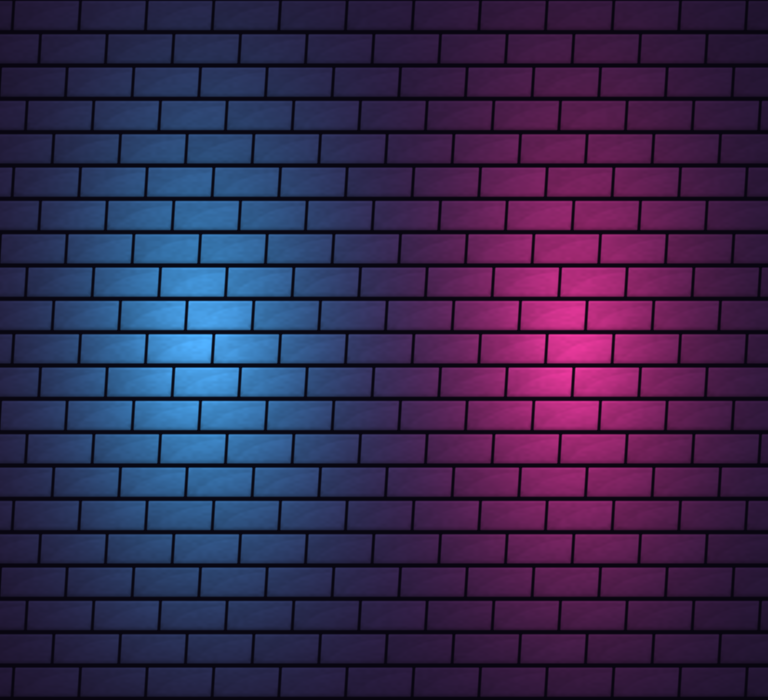
This pattern is drawn by a Shadertoy shader. Its source:

```glsl
// A dark brick wall lit by a blue lamp on the left and a pink lamp on the right.
// Rows step sideways by a fixed part of a brick; each face is a rounded box
// with a bevel, a curved sheen and fine grain, lit by tall Gaussian glows.

const float ROWS = 21.0;            // brick rows over the canvas height
const float BRICK_ASPECT = 2.0;     // brick width over row height
const float ROW_STEP = 0.4;         // sideways step per row, in bricks
const vec2 WALL_OFFSET = vec2(0.195, 0.035);
const vec2 JOINT_HALF = vec2(0.042, 0.062); // half mortar width, in row heights
const float JOINT_SLANT = 0.03;
const float CORNER = 0.04;
const float EDGE_SOFTNESS = 0.035;

const vec2 BLUE_CENTRE = vec2(0.260, 0.505);
const vec2 PINK_CENTRE = vec2(0.745, 0.505);
const vec2 BLUE_SPREAD = vec2(0.128, 0.245);
const vec2 PINK_SPREAD = vec2(0.118, 0.245);
const vec2 CORE_SPREAD = vec2(0.050, 0.070);

const vec3 WALL = vec3(0.145, 0.095, 0.220);
const vec3 MORTAR = vec3(0.030, 0.020, 0.060);
const vec3 BLUE_GLOW = vec3(0.06, 0.40, 0.50);
const vec3 BLUE_CORE = vec3(0.08, 0.13, 0.18);
const vec3 PINK_GLOW = vec3(0.50, 0.06, 0.22);
const vec3 PINK_CORE = vec3(0.20, 0.05, 0.12);

const float SHEEN = 0.10;
const float GRAIN = 0.07;
const vec2 GRAIN_CELLS = vec2(150.0, 260.0);
const float BRICK_VARIATION = 0.06;

float hash(vec2 p) {
    vec3 q = fract(vec3(p.xyx) * 0.1031);
    q += dot(q, q.yzx + 33.33);
    return fract((q.x + q.y) * q.z);
}

float valueNoise(vec2 p) {
    vec2 i = floor(p), f = fract(p);
    f = f * f * (3.0 - 2.0 * f);
    vec2 e = vec2(0.0, 1.0);
    return mix(mix(hash(i), hash(i + e.yx), f.x),
               mix(hash(i + e.xy), hash(i + e.yy), f.x), f.y);
}

float roundedBox(vec2 p, vec2 halfSize, float radius) {
    vec2 q = abs(p) - halfSize + radius;
    return length(max(q, 0.0)) + min(max(q.x, q.y), 0.0) - radius;
}

float glow(vec2 p, vec2 spread) {
    vec2 q = p / spread;
    return exp(-0.5 * dot(q, q));
}

vec3 lampLight(vec2 uv) {
    vec2 blue = uv - BLUE_CENTRE, pink = uv - PINK_CENTRE;
    return BLUE_GLOW * glow(blue, BLUE_SPREAD) + BLUE_CORE * glow(blue, CORE_SPREAD)
         + PINK_GLOW * glow(pink, PINK_SPREAD) + PINK_CORE * glow(pink, CORE_SPREAD);
}

void mainImage(out vec4 fragColor, in vec2 fragCoord) {
    vec2 uv = fragCoord / iResolution.xy;
    float aspect = iResolution.x / iResolution.y;

    // Brick layout, counted downwards from the top
    float down = (1.0 - uv.y) * ROWS + WALL_OFFSET.y;
    float row = floor(down);
    float v = fract(down);
    float across = uv.x * aspect * ROWS / BRICK_ASPECT - WALL_OFFSET.x
                 - ROW_STEP * row - JOINT_SLANT * (0.5 - v);
    vec2 id = vec2(floor(across), row);
    vec2 cell = vec2(fract(across), v);

    // Brick outline
    vec2 p = (cell - 0.5) * vec2(BRICK_ASPECT, 1.0);
    vec2 halfSize = vec2(0.5 * BRICK_ASPECT, 0.5) - JOINT_HALF;
    float d = roundedBox(p, halfSize, CORNER);
    float soft = max(EDGE_SOFTNESS, 0.75 * ROWS / iResolution.y);
    float face = 1.0 - smoothstep(-soft, soft, d);

    // Face shading: lit top, shaded foot, curved sheen
    float shade = 1.06 - 0.13 * v;
    float arc = length((cell - vec2(1.0, 1.05)) / vec2(0.88, 0.85));
    shade += SHEEN * (1.0 - smoothstep(0.94, 1.04, arc)) * (1.0 - 0.6 * v);
    shade += 0.10 * smoothstep(-0.10, -0.03, d) * (1.0 - smoothstep(0.1, 0.25, v));
    shade -= 0.18 * smoothstep(-0.14, 0.0, d) * smoothstep(0.6, 0.9, v);
    shade += BRICK_VARIATION * (hash(id + 40.0) - 0.5);
    shade += GRAIN * (valueNoise(uv * GRAIN_CELLS) - 0.5);

    // Lighting
    vec3 light = lampLight(uv);
    vec2 fromCentre = uv - 0.5;
    float vignette = 1.05 - 0.5 * dot(fromCentre, fromCentre);
    vec3 brick = (WALL * vignette + light) * shade;
    vec3 mortar = MORTAR + 0.04 * light;

    fragColor = vec4(clamp(mix(mortar, brick, face), 0.0, 1.0), 1.0);
}
```
